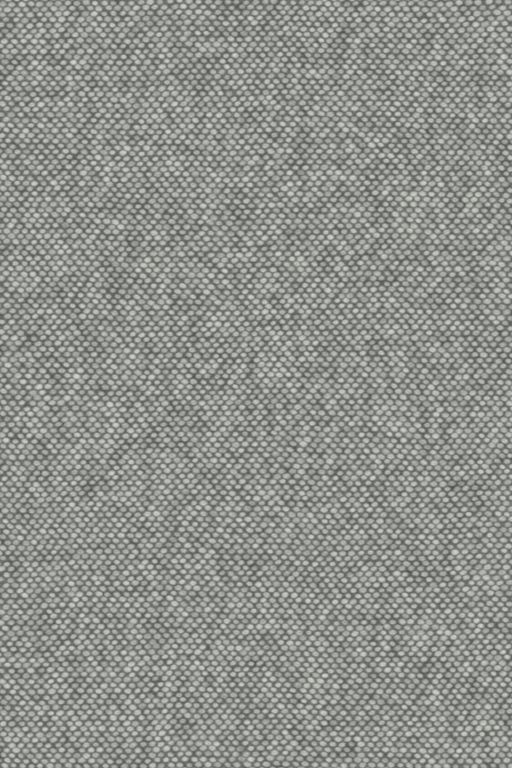
Write a Shadertoy shader that draws this texture.

```glsl
// Grey melange wool cloth: staggered pale stitches over darker yarn.

const vec2 THREADS = vec2(82.0, 144.0);   // stitches per canvas height
const vec3 DARK_YARN = vec3(0.265, 0.27, 0.27);
const vec3 PALE_YARN = vec3(0.775, 0.785, 0.755);

float hash(vec2 p, float seed) {
    vec3 q = fract(vec3(p.xyx) * vec3(0.1031, 0.1030, 0.0973) + seed * 0.137);
    q += dot(q, q.yzx + 33.33);
    return fract((q.x + q.y) * q.z);
}

// Distance to the nearest scattered point, centred near zero
float cellular(vec2 p, float seed) {
    vec2 cell = floor(p);
    float nearest = 2.0;
    for (int j = -1; j <= 1; j++) {
        for (int i = -1; i <= 1; i++) {
            vec2 c = cell + vec2(i, j);
            vec2 point = c + vec2(hash(c, seed), hash(c, seed + 3.0));
            nearest = min(nearest, length(p - point));
        }
    }
    return nearest - 0.48;
}

// Slow drift that keeps the threads from running perfectly straight
vec2 threadDrift(vec2 p) {
    return vec2(sin(p.y * 17.0 + 2.0 * sin(p.x * 9.0)) + 0.5 * sin(p.y * 61.0),
                sin(p.x * 13.0 + 2.0 * sin(p.y * 7.0)) + 0.4 * sin(p.x * 47.0)) * 0.22;
}

// Rounded stitch in one row: x is its coverage, y its random tone
vec2 stitch(vec2 q, float row) {
    float x = q.x + 0.5 * mod(row, 2.0);
    vec2 id = vec2(floor(x), row);
    vec2 jitter = vec2(hash(id, 1.0), hash(id, 2.0)) - 0.5;
    vec2 d = vec2(fract(x) - 0.5, q.y - row - 0.5) - jitter * vec2(0.14, 0.22);
    d.y += d.x * (hash(id, 4.0) - 0.5) * 0.5;
    vec2 radius = vec2(0.47, 0.62) * mix(0.86, 1.12, hash(id, 5.0));
    float coverage = smoothstep(1.12, 0.35, length(d / radius));
    return vec2(coverage, hash(id, 6.0) - 0.5);
}

// Uneven dye: long streaks along both thread directions and small flecks
float melange(vec2 p) {
    float warp = cellular(p * vec2(58.0, 11.0), 7.0);
    float weft = cellular(p * vec2(16.0, 65.0), 8.0);
    float fleck = cellular(p * 52.0, 9.0);
    return -0.10 * warp - 0.07 * weft - 0.09 * fleck;
}

vec3 cloth(vec2 p) {
    vec2 q = p * THREADS + threadDrift(p);
    float row = floor(q.y);
    vec2 top = vec2(0.0);
    for (int k = -1; k <= 1; k++) {
        vec2 s = stitch(q, row + float(k));
        if (s.x > top.x) top = s;
    }
    float fibre = cellular(p * vec2(210.0, 290.0), 10.0);
    float pale = top.x * (0.86 + 0.30 * top.y);
    float tone = 0.20 + 0.68 * pale + 1.3 * melange(p) - 0.20 * fibre;
    return mix(DARK_YARN, PALE_YARN, clamp(tone + 0.05, 0.0, 1.1));
}

void mainImage(out vec4 fragColor, in vec2 fragCoord) {
    // Average four samples per pixel for smooth edges
    vec3 color = vec3(0.0);
    for (int j = 0; j < 2; j++) {
        for (int i = 0; i < 2; i++) {
            vec2 offset = (vec2(i, j) - 0.5) * 0.5;
            color += cloth((fragCoord + offset) / iResolution.y);
        }
    }
    fragColor = vec4(color * 0.25, 1.0);
}
```
